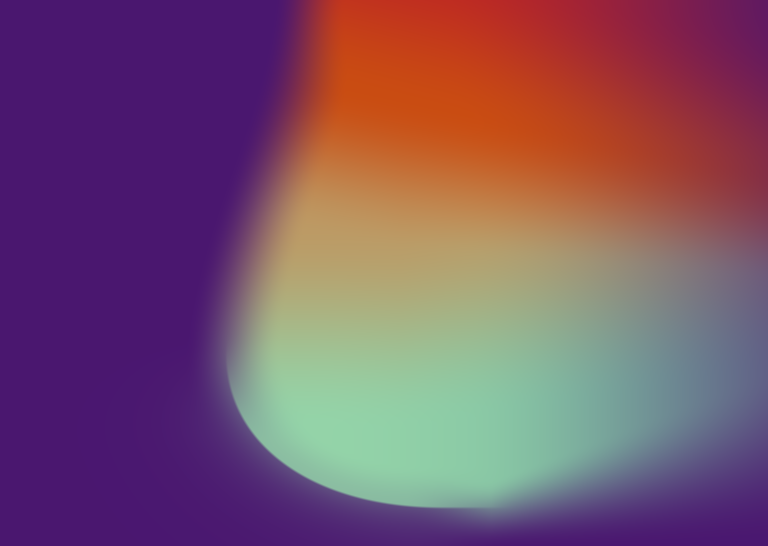
Give the GLSL for this background, as a WebGL 1 fragment shader.

```glsl
precision highp float;
// A luminous rounded form, red above and mint below, on a deep violet field.
// One superellipse corner with a bent left side gives a signed depth; that depth
// sets how much of a layered warm-to-cool gradient covers the field.
uniform vec2 u_resolution;

const vec3 VIOLET = vec3(0.29, 0.09, 0.437);
const vec3 MINT   = vec3(0.58, 0.83, 0.66);
const vec3 TEAL   = vec3(0.48, 0.72, 0.63);
const vec3 TAN    = vec3(0.74, 0.60, 0.39);
const vec3 ORANGE = vec3(0.79, 0.30, 0.07);
const vec3 RED    = vec3(0.74, 0.15, 0.14);

// Depth inside the form: positive within, negative outside.
float formDepth(vec2 p, vec2 center, vec2 radii, float power) {
  p.x -= 0.165 * smoothstep(0.33, 1.05, p.y);
  vec2 q = max((center - p) / radii, 0.00001);
  float s = pow(pow(q.x, power) + pow(q.y, power), 1.0 / power);
  return (1.0 - s) * mix(radii.y, radii.x, q.x / (q.x + q.y));
}

// Blurred boundary, widening to the right and tightening at the top.
float softCover(vec2 p, float depth) {
  float inner = mix(0.1, 0.05, smoothstep(0.6, 0.9, p.x))
              + 0.4 * max(p.x - 0.9, 0.0)
              - 0.04 * smoothstep(0.8, 1.0, p.y);
  return smoothstep(-0.075, inner, depth);
}

// Clean boundary with a faint halo outside it.
float crispCover(float depth, float blur) {
  float halo = 0.3 * exp(min(depth, 0.0) / 0.05);
  float body = mix(0.88, 1.0, smoothstep(0.0, 0.08, depth));
  return mix(halo, body, smoothstep(-blur, blur, depth));
}

// The form dims toward the right, most of all in the upper corner.
float rightFade(vec2 p) {
  float x = p.x + 0.25 * (p.x - 0.6) * smoothstep(0.7, 1.0, p.y);
  return 1.0 - smoothstep(0.85, 1.9, x);
}

// Mint rises through tan and orange to red along tilted bands.
vec3 formColor(vec2 p) {
  float side = p.x - 0.735;
  float right = max(side, 0.0);
  float slope = p.y + 0.25 * side;
  float warm = slope - 0.05 * min(side, 0.0);
  vec3 color = mix(MINT, TEAL, smoothstep(0.55, 1.35, p.x));
  color = mix(color, TAN, smoothstep(0.21, 0.61, p.y - 0.16 * right));
  color = mix(color, ORANGE, smoothstep(0.54 + 0.17 * right, 0.82 + 0.05 * right, warm));
  return mix(color, RED, smoothstep(0.8, 1.1, slope));
}

void main() {
  vec2 p = gl_FragCoord.xy / u_resolution.y;
  float depth = formDepth(p, vec2(0.82, 0.36), vec2(0.406, 0.29), 2.2);

  // The boundary is sharp only around the lower left corner.
  float crispness = (1.0 - smoothstep(0.18, 0.39, p.y))
                  * (1.0 - smoothstep(0.74, 0.95, p.x));
  float blur = max(0.003, 1.0 / u_resolution.y);
  float cover = mix(softCover(p, depth), crispCover(depth, blur), crispness);

  gl_FragColor = vec4(mix(VIOLET, formColor(p), cover * rightFade(p)), 1.0);
}
```
